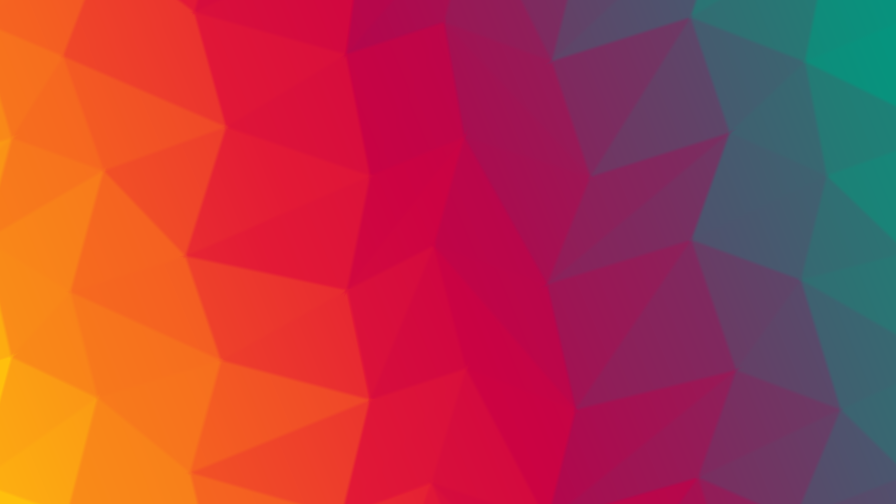
Write a WebGL 1 fragment shader that draws this background.

```glsl
precision highp float;
// Low-poly backdrop: a slanted colour ramp from yellow through crimson to teal,
// broken into soft-edged triangles. The triangles come from a displaced grid,
// and each one flattens the ramp towards the value at its own centre.

uniform vec2 u_resolution;

// Lengths are in canvas heights, measured from the top left.
const vec2 ORIGIN = vec2(0.162, 0.093);   // grid corner 0,0
const vec2 CELL = vec2(0.2384, 0.229);    // grid spacing
const float STAGGER = 0.065;              // sideways shift of odd rows
const float SWAY = 0.032;                 // sideways wave along a row
const float RISE = 0.060;                 // lift of odd columns
const float DROP = 0.020;                 // sink of even columns
const float JITTER = 0.018;               // random part of a corner
const float EDGE_BLUR = 0.005;            // half width of facet borders
const float SLANT = 0.42;                 // lean of the colour ramp
const float FLATNESS = 0.68;              // 0 smooth ramp, 1 flat facets
const float TINT = 0.065;                 // random ramp offset per facet

const vec3 YELLOW = vec3(1.00, 0.75, 0.05);
const vec3 AMBER = vec3(0.98, 0.56, 0.09);
const vec3 ORANGE = vec3(0.96, 0.38, 0.13);
const vec3 VERMILION = vec3(0.93, 0.24, 0.17);
const vec3 SCARLET = vec3(0.89, 0.10, 0.21);
const vec3 CRIMSON = vec3(0.80, 0.01, 0.26);
const vec3 RASPBERRY = vec3(0.70, 0.03, 0.30);
const vec3 PLUM = vec3(0.50, 0.16, 0.37);
const vec3 SLATE = vec3(0.30, 0.33, 0.43);
const vec3 TEAL = vec3(0.13, 0.49, 0.46);
const vec3 GREEN = vec3(0.00, 0.60, 0.50);

float hash(vec2 p) {
  return fract(sin(dot(p, vec2(127.1, 311.7))) * 4375.85);
}

float ramp(float a, float b, float t) {
  return clamp((t - a) / (b - a), 0.0, 1.0);
}

vec3 palette(float t) {
  vec3 c = mix(YELLOW, AMBER, ramp(-0.21, 0.0, t));
  c = mix(c, ORANGE, ramp(0.0, 0.30, t));
  c = mix(c, VERMILION, ramp(0.30, 0.46, t));
  c = mix(c, SCARLET, ramp(0.46, 0.61, t));
  c = mix(c, CRIMSON, ramp(0.61, 0.86, t));
  c = mix(c, RASPBERRY, ramp(0.86, 1.04, t));
  c = mix(c, PLUM, ramp(1.04, 1.30, t));
  c = mix(c, SLATE, ramp(1.30, 1.54, t));
  c = mix(c, TEAL, ramp(1.54, 1.78, t));
  return mix(c, GREEN, ramp(1.78, 1.99, t));
}

// Position along the colour ramp
float rampValue(vec2 p) {
  return p.x - SLANT * (p.y - 0.5);
}

// Displaced grid corner
vec2 corner(vec2 id) {
  vec2 shift = vec2(STAGGER * mod(id.y, 2.0) + SWAY * sin(2.0 * id.x - 2.5),
                    mix(DROP, -RISE, mod(id.x, 2.0)));
  vec2 random = vec2(hash(id), hash(id + 17.3)) * 2.0 - 1.0;
  return ORIGIN + id * CELL + shift + JITTER * random;
}

float cross2(vec2 a, vec2 b) {
  return a.x * b.y - a.y * b.x;
}

// Signed distance to the line a-b
float edgeDistance(vec2 p, vec2 a, vec2 b) {
  return cross2(b - a, p - a) / length(b - a);
}

// Weighted ramp value in x, coverage in y
vec2 facet(vec2 p, vec2 a, vec2 b, vec2 c, float seed) {
  float winding = sign(cross2(b - a, c - a));
  float inside = min(winding * edgeDistance(p, a, b),
                 min(winding * edgeDistance(p, b, c),
                     winding * edgeDistance(p, c, a)));
  float cover = smoothstep(-EDGE_BLUR, EDGE_BLUR, inside);
  float value = mix(rampValue(p), rampValue((a + b + c) / 3.0), FLATNESS);
  return cover * vec2(value + TINT * (seed - 0.5), 1.0);
}

void main() {
  vec2 p = gl_FragCoord.xy / u_resolution.y;
  p.y = 1.0 - p.y;
  vec2 home = floor((p - ORIGIN) / CELL);

  // Gather both triangles of every nearby cell
  vec2 total = vec2(0.0);
  for (int j = -1; j <= 1; j++) {
    for (int i = -1; i <= 1; i++) {
      vec2 id = home + vec2(float(i), float(j));
      vec2 a = corner(id);
      vec2 b = corner(id + vec2(1.0, 0.0));
      vec2 c = corner(id + vec2(1.0, 1.0));
      vec2 d = corner(id + vec2(0.0, 1.0));
      float seedA = hash(id + 5.1);
      float seedB = hash(id + 9.7);
      if (mod(id.x, 3.0) < 0.5) {
        total += facet(p, a, b, c, seedA) + facet(p, a, c, d, seedB);
      } else {
        total += facet(p, a, b, d, seedA) + facet(p, b, c, d, seedB);
      }
    }
  }
  float value = total.y > 0.001 ? total.x / total.y : rampValue(p);
  gl_FragColor = vec4(palette(value), 1.0);
}
```
